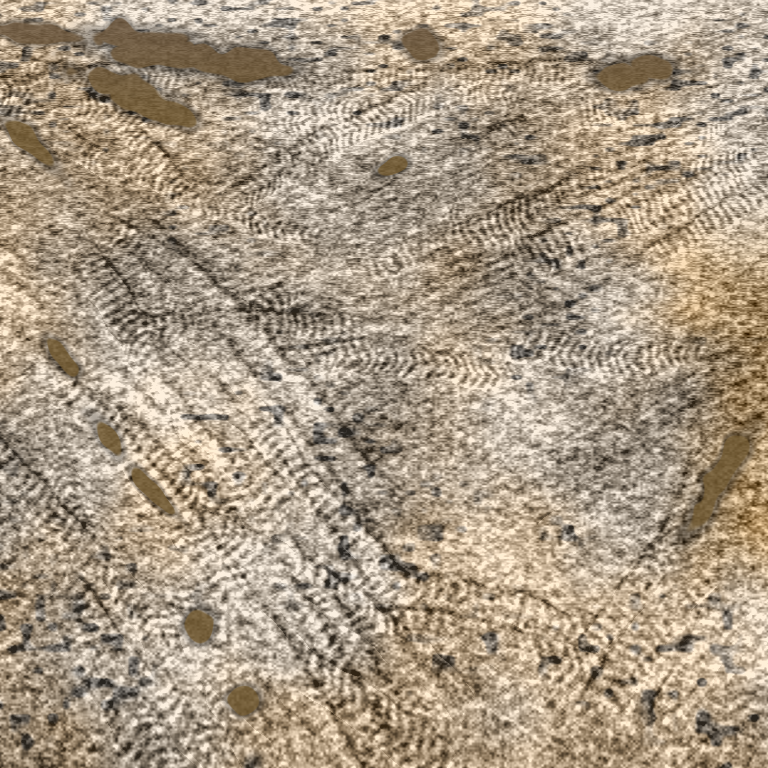
This texture is drawn by a Shadertoy shader. Its source:

```glsl
// Dry churned mud seen at a slant, with crossing tyre tracks, ruts and brown puddles.
#define TRACKS 56
#define PUDDLES 17
#define MEAN_TONE 0.635
#define TREAD_DEPTH 0.15
#define GRAIN_DEPTH 0.36
#define RUT_DEPTH 0.27
#define TREAD_NEAR 0.018
#define TREAD_FAR 0.010

float hash(vec2 p) {
    return fract(sin(dot(p, vec2(127.1, 311.7))) * 43758.5);
}

float noise(vec2 p) {
    vec2 i = floor(p), f = fract(p);
    f = f * f * (3.0 - 2.0 * f);
    return mix(mix(hash(i), hash(i + vec2(1, 0)), f.x),
               mix(hash(i + vec2(0, 1)), hash(i + vec2(1, 1)), f.x), f.y);
}

float fbm(vec2 p) {
    float sum = 0.0, amp = 0.5;
    for (int i = 0; i < 4; i++) {
        sum += amp * noise(p);
        p = mat2(1.6, 1.2, -1.2, 1.6) * p + 7.3;
        amp *= 0.5;
    }
    return sum / 0.9375;
}

vec2 turn(vec2 p, float a) {
    float c = cos(a), s = sin(a);
    return vec2(c * p.x + s * p.y, c * p.y - s * p.x);
}

// Main driving direction at each place on the ground
float heading(vec2 p) {
    float a = mix(-0.85, -0.4, smoothstep(0.35, 0.6, p.x));
    a = mix(a, 0.42, smoothstep(0.5, 0.62, p.y) * smoothstep(0.2, 0.45, p.x));
    a = mix(a, 1.0, smoothstep(0.68, 0.9, p.x) * (1.0 - smoothstep(0.55, 0.75, p.y)));
    return mix(a, -0.1, smoothstep(0.78, 0.92, p.y));
}

// Overlapping tracks: x = tread ripple, y = rut shadow, z = lengthwise streak
vec3 tyreTracks(vec2 p) {
    float period = mix(TREAD_NEAR, TREAD_FAR, clamp(p.y * 1.2, 0.0, 1.0));
    vec2 lane = turn(p, -0.5);
    float ripple = 0.0, rut = 0.0;
    for (int i = 0; i < TRACKS; i++) {
        float id = float(i);
        vec2 centre = vec2(hash(vec2(id, 1.0)), hash(vec2(id, 2.0)) * 0.92);
        float jitter = hash(vec2(id, 3.0)) - 0.5;
        float halfLength = mix(0.12, 0.28, hash(vec2(id, 4.0)));
        float halfWidth = mix(0.026, 0.013, centre.y) * (0.8 + 0.5 * hash(vec2(id, 5.0)));
        vec2 q = turn(p - centre, heading(centre) + 0.5 * jitter);
        q.y += jitter * 1.6 * q.x * q.x;
        float ends = 1.0 - smoothstep(0.65, 1.0, abs(q.x) / halfLength);
        float inside = ends * (1.0 - smoothstep(0.8, 1.05, abs(q.y) / halfWidth));
        float wave = sin(6.2832 * (q.x + abs(q.y) * jitter * 1.5) / period);
        ripple = mix(ripple, wave, inside);
        lane = mix(lane, q + id, step(0.4, inside));
        // A dark groove on one side, a lit bank on the other
        float groove = exp(-pow((q.y - halfWidth) / 0.0032, 2.0));
        float bank = exp(-pow((q.y + halfWidth) / 0.005, 2.0));
        rut = rut * (1.0 - 0.7 * inside) + ends * (groove * step(-0.2, jitter) - 0.4 * bank);
    }
    return vec3(ripple, clamp(rut, -0.5, 1.0), noise(lane * vec2(22.0, 170.0)) - 0.5);
}

// Long parallel ruts sweeping from the left down to the lower middle
float longRuts(vec2 p) {
    float slope = 0.6 + 2.08 * p.x, sum = 0.0;
    float across = (p.y - 0.68 + 0.6 * p.x + 1.04 * p.x * p.x) / sqrt(1.0 + slope * slope);
    for (int i = 0; i < 6; i++) {
        float d = across - (float(i) - 2.0) * 0.042 - 0.02 * hash(vec2(float(i), 9.0));
        sum += exp(-pow(d / 0.0045, 2.0)) - 0.55 * exp(-pow((d + 0.015) / 0.009, 2.0));
    }
    return sum * (1.0 - smoothstep(0.45, 0.6, p.x)) * smoothstep(0.25, 0.5, noise(p * 9.0));
}

// Puddles: x = water, y = damp rim
vec2 puddles(vec2 p) {
    vec2 wet = vec2(0);
    for (int i = 0; i < PUDDLES; i++) {
        float id = float(i), r = hash(vec2(id, 21.0)), s = hash(vec2(id, 22.0));
        vec2 centre = vec2(0.04 + 0.27 * r, 0.79 + 0.19 * s);
        vec2 size = vec2(0.045 + 0.04 * s, 0.014 + 0.008 * r);
        if (i > 6) {
            float t = (id - 7.0) / 4.0;
            centre = vec2(0.08 + 0.24 * t, 0.54 - 0.42 * t + 0.08 * (r - 0.5));
            size = vec2(0.02 + 0.025 * r, 0.011 + 0.009 * s);
        }
        if (i > 11) centre = vec2(0.45 + 0.5 * r, 0.76 + 0.22 * s);
        if (i == PUDDLES - 1) { centre = vec2(0.94, 0.38); size = vec2(0.07, 0.018); }
        float d = length(turn(p - centre, heading(centre)) / size);
        d += 0.7 * (noise(p * 45.0 + id) - 0.5);
        wet = max(wet, vec2(1.0 - smoothstep(0.82, 0.98, d), 1.0 - smoothstep(0.95, 1.5, d)));
    }
    return wet;
}

void mainImage(out vec4 fragColor, in vec2 fragCoord) {
    vec2 p = fragCoord / iResolution.y;
    vec2 ragged = p + 0.009 * (vec2(noise(p * 38.0), noise(p * 38.0 + 50.0)) - 0.5);
    vec2 ground = p * vec2(1.0, 1.0 + 0.7 * p.y);
    float patches = fbm(ground * 6.0);
    float far = smoothstep(0.82, 1.0, p.y);

    // Crumbly soil lit from the upper left
    float crumbs = noise(ground * 85.0) - noise(ground * 85.0 + vec2(-0.4, 0.5));
    float grain = noise(ground * 165.0) + noise(ground * 310.0 + 9.0) - 1.0;
    vec3 track = tyreTracks(ragged);
    float worn = smoothstep(0.2, 0.65, noise(p * 14.0 + 30.0)) * (1.0 - 0.8 * far);
    float tone = MEAN_TONE + 0.5 * (patches - 0.5) + 0.1 * far;
    tone += GRAIN_DEPTH * grain + 0.3 * crumbs + 0.2 * track.z;
    tone += TREAD_DEPTH * track.x * worn;
    tone -= RUT_DEPTH * (track.y * (0.35 + 0.65 * worn) + 0.8 * longRuts(ragged));

    // Dark clods gathered in loose groups
    float clods = smoothstep(0.62, 0.85, noise(ground * 58.0)) * smoothstep(0.5, 0.68, fbm(p * 7.0 + 15.0));
    tone = clamp(tone - 0.3 * clods, 0.14, 0.94);

    // Warm soil, greyer in patches and ochre at the right edge
    float warmth = mix(0.65, 1.25, smoothstep(0.3, 0.7, fbm(p * 5.0 + 40.0))) * (1.0 - 0.6 * clods);
    float ochre = smoothstep(0.82, 0.98, p.x + 0.2 * (patches - 0.5));
    ochre *= smoothstep(0.2, 0.32, p.y) * (1.0 - smoothstep(0.6, 0.78, p.y));
    vec3 tint = vec3(0.07, 0.0, -0.09) * warmth * mix(0.7, 1.0, smoothstep(0.2, 0.5, tone));
    vec3 colour = tone + tint + ochre * vec3(-0.03, -0.09, -0.18);

    vec2 wet = puddles(ragged);
    vec3 water = mix(vec3(0.44, 0.36, 0.27), vec3(0.46, 0.37, 0.22), 1.0 - far) + 0.06 * grain;
    colour *= 1.0 - 0.33 * wet.y;
    colour = mix(colour, water, 0.92 * wet.x);
    fragColor = vec4(clamp(colour, 0.0, 1.0), 1.0);
}
```
